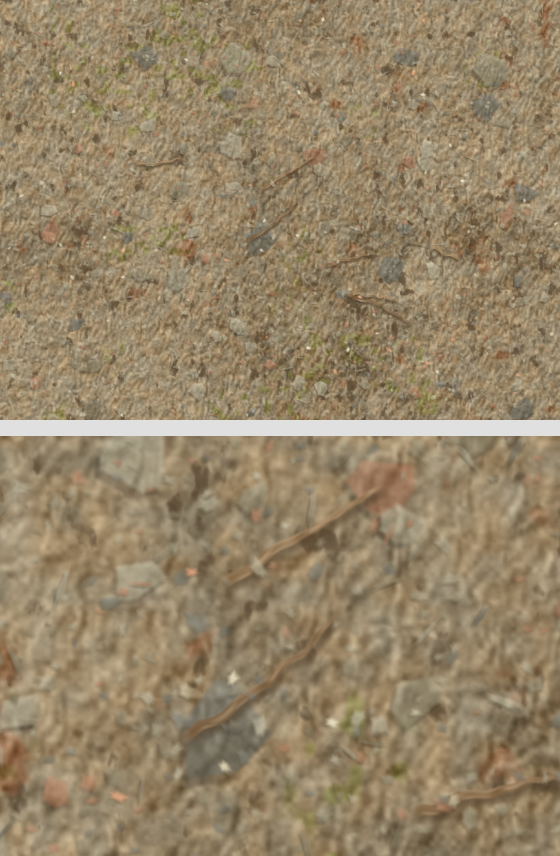
Top: the whole. Bottom: its middle third, enlarged.
A WebGL 1 fragment shader for this texture:

```glsl
precision highp float;
uniform vec2 u_resolution;

float hash(vec2 p) {
  vec3 q = fract(vec3(p.xyx) * 0.1031);
  q += dot(q, q.yzx + 33.33);
  return fract((q.x + q.y) * q.z);
}

vec2 hash2(vec2 p) {
  return vec2(hash(p + 17.3), hash(p + 71.9));
}

float noise(vec2 p) {
  vec2 i = floor(p), f = fract(p);
  f = f * f * (3.0 - 2.0 * f);
  return mix(mix(hash(i), hash(i + vec2(1.0, 0.0)), f.x),
             mix(hash(i + vec2(0.0, 1.0)), hash(i + 1.0), f.x), f.y);
}

float fbm(vec2 p) {
  float sum = 0.0, amp = 0.5;
  for (int i = 0; i < 4; i++) {
    sum += amp * noise(p);
    p = mat2(1.6, 1.2, -1.2, 1.6) * p + 5.7;
    amp *= 0.5;
  }
  return sum / 0.9375;
}

vec2 rotate(vec2 p, float angle) {
  float c = cos(angle), s = sin(angle);
  return vec2(c * p.x + s * p.y, c * p.y - s * p.x);
}

// Irregular convex pebble outline
float pebble(vec2 p, float radius, vec2 seed) {
  float d = -1.0;
  for (int k = 0; k < 6; k++) {
    float side = float(k);
    float angle = 1.047 * side + 0.7 * hash(seed + side * 3.1);
    float reach = radius * (0.7 + 0.45 * hash(seed + side * 5.3 + 9.0));
    d = max(d, dot(p, vec2(cos(angle), sin(angle))) - reach);
  }
  return d;
}

vec3 stoneColor(vec2 seed) {
  float kind = hash(seed + 41.0);
  vec3 tone = mix(vec3(0.53, 0.49, 0.39), vec3(0.73, 0.70, 0.60), hash(seed + 53.0));
  tone = mix(tone, vec3(0.69, 0.51, 0.39), step(0.82, kind));
  return mix(tone, vec3(0.48, 0.47, 0.42), step(kind, 0.13));
}

// One jittered grid of scattered stones, each with a shadow below left
vec3 addStones(vec3 col, vec2 p, float scale, float density, float size,
               float stretch, float brightness, float cover, float grain) {
  vec2 g = p * scale, cell = floor(g);
  float soft = 0.0026 * scale;
  for (int y = -1; y <= 1; y++) {
    for (int x = -1; x <= 1; x++) {
      vec2 id = cell + vec2(float(x), float(y));
      vec2 seed = id + scale * 2.7;
      if (hash(seed) > density) continue;
      vec2 q = g - id - 0.2 - 0.6 * hash2(seed);
      float turn = 6.283 * hash(seed + 23.0);
      float radius = size * (0.55 + 0.6 * hash(seed + 31.0));
      vec2 squash = vec2(1.0, stretch);
      float d = pebble(rotate(q, turn) * squash, radius, seed) / sqrt(stretch);
      vec2 shifted = q + vec2(0.14, 0.22) * radius;
      float shade = pebble(rotate(shifted, turn) * squash, radius, seed) / sqrt(stretch);
      col *= 1.0 - 0.25 * cover * (1.0 - smoothstep(-soft, soft, shade));
      vec3 tone = stoneColor(seed) * brightness + grain * 0.6;
      tone += 0.06 * clamp(dot(q, vec2(-0.3, 0.9)) / radius, -1.0, 1.0);
      col = mix(col, tone, cover * (1.0 - smoothstep(-soft, soft, d)));
    }
  }
  return col;
}

// Bent, tapering dry stems
vec3 addTwigs(vec3 col, vec2 p) {
  for (int i = 0; i < 7; i++) {
    vec2 seed = vec2(float(i) * 7.3, 12.0);
    vec2 h = hash2(seed);
    vec2 q = rotate(p - vec2(0.08 + 1.15 * h.x, 0.25 + 0.45 * h.y), 1.5 * hash(seed + 4.0) - 0.5);
    float reach = 0.035 + 0.06 * hash(seed + 8.0);
    q.y += (hash(seed + 6.0) - 0.5) * 5.0 * q.x * q.x + 0.008 * (noise(q.xx * 45.0 + seed) - 0.5);
    float along = 1.0 - smoothstep(0.8, 1.0, abs(q.x) / reach);
    float width = 0.0045 - 0.0015 * clamp(q.x / reach, -1.0, 1.0);
    float shadow = along * (1.0 - smoothstep(0.0, width + 0.004, abs(q.y + 0.005)));
    float stem = along * (1.0 - smoothstep(width - 0.003, width, abs(q.y)));
    vec3 bark = mix(vec3(0.47, 0.36, 0.25), vec3(0.74, 0.62, 0.46), hash(seed + 2.0));
    col = mix(col, vec3(0.33, 0.26, 0.18), 0.6 * shadow);
    col = mix(col, bark + 0.18 * (noise(q * vec2(90.0, 300.0)) - 0.5), 0.85 * stem);
  }
  return col;
}

void main() {
  vec2 p = gl_FragCoord.xy / u_resolution.y;

  // Fine soil relief
  vec2 fine = p * vec2(150.0, 108.0) + 2.0 * noise(p * 40.0);
  float relief = noise(fine) - noise(fine + vec2(0.55, -0.6));
  float crumbs = fbm(p * 62.0) - 0.5;
  float grain = 0.16 * relief + 0.22 * crumbs + 0.08 * (noise(p * 230.0) - 0.5);

  // Broad damp patches
  float low = length((p - vec2(0.78, 0.22)) * vec2(1.0, 1.3));
  float right = length((p - vec2(1.1, 0.43)) * vec2(1.0, 1.8));
  float damp = exp(-18.0 * low * low) + exp(-22.0 * right * right);
  damp *= smoothstep(0.25, 0.7, fbm(p * 9.0));
  float patches = fbm(p * 5.0 + 3.0) - 0.5;
  float value = grain * (1.0 + 0.3 * damp) + 0.13 * patches - 0.11 * damp;
  vec3 col = vec3(0.608, 0.537, 0.420) + value * vec3(1.0, 1.0, 0.93);
  col += vec3(0.05, 0.0, -0.045) * (noise(p * 48.0 + 9.0) - 0.5);

  // Dark crevices, rusty crumbs and moss
  float pits = smoothstep(0.64, 0.82, fbm(p * vec2(48.0, 36.0) + 20.0) + 0.06 * damp);
  col = mix(col, vec3(0.33, 0.26, 0.18), 0.7 * pits);
  float rust = smoothstep(0.7, 0.85, fbm(p * 20.0 + 50.0));
  col = mix(col, vec3(0.55, 0.35, 0.22) + grain, 0.6 * rust);
  float moss = smoothstep(0.69, 0.8, noise(p * 7.0 + 31.0)) * smoothstep(0.62, 0.78, noise(p * 55.0));
  col = mix(col, vec3(0.49, 0.50, 0.22) + grain, 0.45 * moss);

  // Stones from large to small, with stems between
  vec2 heart = p - vec2(0.62, 0.64);
  float cluster = exp(-7.0 * dot(heart, heart));
  col = addStones(col, p, 10.0, 0.06 + 0.26 * cluster, 0.37, 1.2, 0.97, 0.72, grain);
  col = addStones(col, p, 19.0, 0.08 + 0.12 * cluster, 0.36, 1.3, 1.03, 0.75, grain);
  col = addTwigs(col, p);
  col = addStones(col, p, 42.0, 0.17, 0.30, 1.4, 1.06, 0.72, grain);
  col = addStones(col, p, 75.0, 0.22, 0.32, 1.5, 1.08, 0.65, grain);
  col = addStones(col, p, 33.0, 0.06, 0.19, 1.4, 1.28, 0.9, grain);
  col = addStones(col, p, 30.0, 0.16, 0.35, 4.5, 1.0, 0.6, grain);

  gl_FragColor = vec4(clamp(col, 0.0, 1.0), 1.0);
}
```
